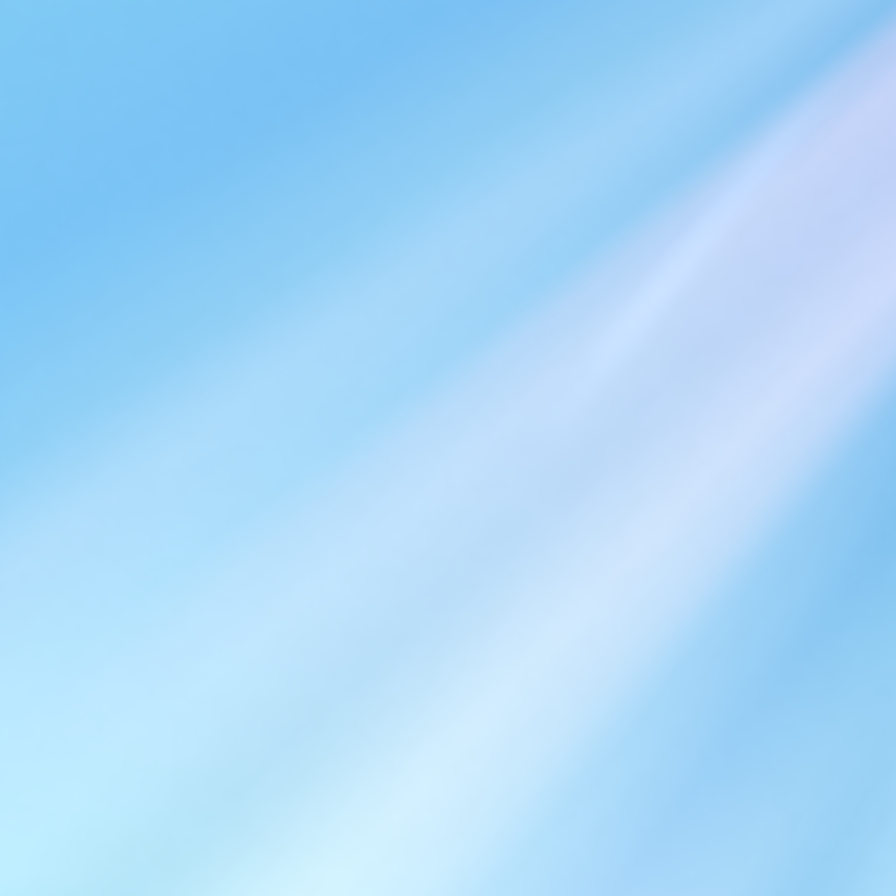
Reproduce this background procedurally as a Shadertoy shader.

```glsl
// Soft pastel light beams fanning out of a far point beyond the upper right.
// Each ray is the slope seen from that point; two colour ramps over the slope
// are blended along the beams, then a faint streak and paper grain are added.

#define SOURCE vec2(2.13, 1.888)   // where all rays meet
#define NEAR_T 0.10                // beam position of the near ramp
#define FAR_T 0.85                 // beam position of the far ramp
#define SOFTNESS 0.55              // 0 linear ramp, 1 fully eased ramp
#define STREAK_GAIN 0.032
#define WISP_GAIN 0.008
#define GRAIN_GAIN 0.009

const int STOPS = 15;

// Ray slopes at which the colours are defined
const float raySlope[STOPS] = float[STOPS](
    0.417, 0.55, 0.65, 0.72, 0.785, 0.825, 0.87, 0.95,
    1.06, 1.12, 1.20, 1.31, 1.43, 1.53, 1.67);

// Ramp at the source end: sky blue, lavender beam, deep blue
const vec3 nearColor[STOPS] = vec3[STOPS](
    vec3(0.50, 0.79, 0.96), vec3(0.48, 0.75, 0.95), vec3(0.55, 0.79, 0.95),
    vec3(0.62, 0.82, 0.97), vec3(0.55, 0.78, 0.95), vec3(0.70, 0.81, 0.96),
    vec3(0.77, 0.835, 0.975), vec3(0.75, 0.82, 0.97), vec3(0.795, 0.85, 0.985),
    vec3(0.73, 0.825, 0.975), vec3(0.50, 0.75, 0.94), vec3(0.43, 0.725, 0.92),
    vec3(0.47, 0.755, 0.93), vec3(0.60, 0.82, 0.95), vec3(0.66, 0.86, 0.98));

// Ramp at the far end: sky blue, icy cyan, pale blue
const vec3 farColor[STOPS] = vec3[STOPS](
    vec3(0.50, 0.79, 0.96), vec3(0.48, 0.78, 0.97), vec3(0.56, 0.82, 0.97),
    vec3(0.70, 0.88, 0.99), vec3(0.72, 0.905, 1.0), vec3(0.74, 0.91, 1.0),
    vec3(0.75, 0.92, 1.0), vec3(0.715, 0.895, 0.975), vec3(0.83, 0.96, 1.0),
    vec3(0.815, 0.95, 1.0), vec3(0.77, 0.92, 1.0), vec3(0.74, 0.885, 1.0),
    vec3(0.77, 0.905, 1.0), vec3(0.60, 0.82, 0.97), vec3(0.66, 0.86, 0.98));

float hash(vec2 p) {
    return fract(sin(dot(p, vec2(127.1, 311.7))) * 43758.5453);
}

float valueNoise(vec2 p) {
    vec2 cell = floor(p), f = fract(p);
    f = f * f * (3.0 - 2.0 * f);
    float low = mix(hash(cell), hash(cell + vec2(1, 0)), f.x);
    float high = mix(hash(cell + vec2(0, 1)), hash(cell + vec2(1, 1)), f.x);
    return mix(low, high, f.y);
}

float fbm(vec2 p) {
    float sum = 0.0, gain = 0.5;
    for (int i = 0; i < 4; i++) {
        sum += gain * (valueNoise(p) - 0.5);
        p = p * 2.03 + 7.1;
        gain *= 0.5;
    }
    return sum;
}

// Blend both ramps along the beam, then ease between neighbouring stops
vec3 beamColor(float slope, float along) {
    vec3 color = mix(nearColor[0], farColor[0], along);
    for (int i = 1; i < STOPS; i++) {
        float k = clamp((slope - raySlope[i - 1]) / (raySlope[i] - raySlope[i - 1]), 0.0, 1.0);
        k = mix(k, k * k * (3.0 - 2.0 * k), SOFTNESS);
        color = mix(color, mix(nearColor[i], farColor[i], along), k);
    }
    return color;
}

void mainImage(out vec4 fragColor, in vec2 fragCoord) {
    vec2 uv = fragCoord / iResolution.xy;

    // Fan coordinates: which ray, and how far along it
    vec2 toSource = SOURCE - uv;
    float slope = toSource.y / toSource.x;
    float t = 1.0 - 0.5 * (uv.x + uv.y);
    slope += 0.012 * fbm(vec2(slope * 9.0, t * 4.0));
    vec3 color = beamColor(slope, (t - NEAR_T) / (FAR_T - NEAR_T));

    // Thin pale streak drifting across the lavender beam
    float offset = (slope - 0.82 - 0.25 * (t - 0.1)) / 0.018;
    float fade = smoothstep(0.04, 0.18, t) * (1.0 - smoothstep(0.3, 0.48, t));
    color += STREAK_GAIN * exp(-offset * offset) * fade;

    // Faint wisps along the rays and fine grain
    color += WISP_GAIN * fbm(vec2(slope * 40.0, t * 5.0));
    color += GRAIN_GAIN * fbm(uv * 70.0);

    fragColor = vec4(clamp(color, 0.0, 1.0), 1.0);
}
```
